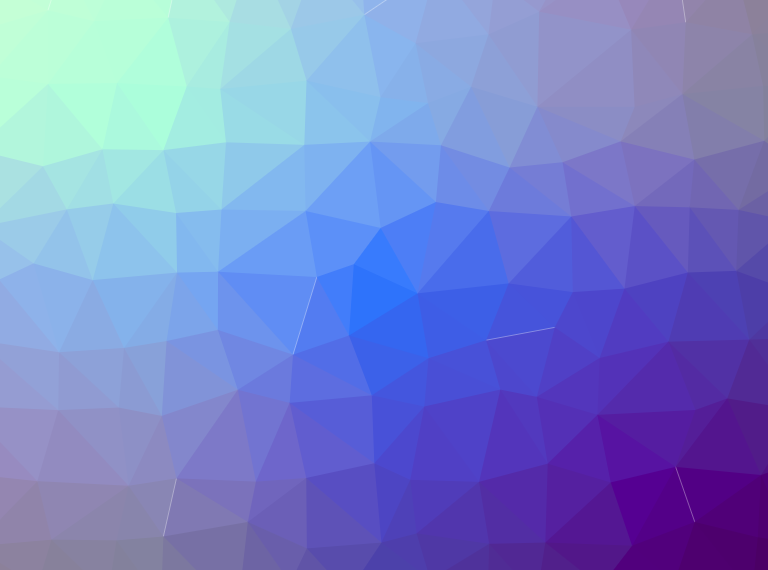
This background is drawn by a Shadertoy shader. Its source:

```glsl
// Low-poly backdrop: jittered triangles fading from mint through blue to deep purple.
#define ROWS 9.0
#define JITTER vec2(0.64, 0.54)
#define GRID_SHIFT vec2(0.25, 0.42)
#define SEAM_CHANCE 0.012
#define SEAM_WIDTH 0.0016
#define SEAM_ALPHA 0.35
#define MINT vec3(0.77, 1.0, 0.84)
#define AQUA vec3(0.67, 1.0, 0.86)
#define BLUE vec3(0.10, 0.45, 1.0)
#define VIOLET vec3(0.34, 0.0, 0.62)
#define PLUM vec3(0.29, 0.0, 0.38)

// Linear RGB to XYZ
const mat3 RGB_TO_XYZ = mat3(0.4124, 0.2126, 0.0193,
                             0.3576, 0.7152, 0.1192,
                             0.1805, 0.0722, 0.9505);

float hash(vec2 p) {
    return fract(sin(dot(p, vec2(127.1, 311.7))) * 43758.5453);
}

// Perceptual space: cube roots of XYZ mix like Lab
vec3 toPerceptual(vec3 rgb) {
    return pow(RGB_TO_XYZ * pow(rgb, vec3(2.2)), vec3(1.0 / 3.0));
}

vec3 toRgb(vec3 c) {
    vec3 linearRgb = inverse(RGB_TO_XYZ) * (c * c * c);
    return pow(clamp(linearRgb, 0.0, 1.0), vec3(1.0 / 2.2));
}

// One ramp serves both axes
vec3 ramp(float t) {
    vec3 c = mix(toPerceptual(MINT), toPerceptual(AQUA), clamp(t / 0.2, 0.0, 1.0));
    c = mix(c, toPerceptual(BLUE), clamp((t - 0.2) / 0.3, 0.0, 1.0));
    c = mix(c, toPerceptual(VIOLET), clamp((t - 0.5) / 0.32, 0.0, 1.0));
    return mix(c, toPerceptual(PLUM), clamp((t - 0.82) / 0.18, 0.0, 1.0));
}

vec3 gradient(vec2 uv) {
    return toRgb(0.5 * (ramp(uv.x) + ramp(1.0 - uv.y)));
}

// Jittered grid vertex
vec2 vertex(vec2 id) {
    vec2 offset = vec2(hash(id), hash(id + 37.3)) - 0.5;
    return id + offset * JITTER;
}

// Signed distance to an edge, positive on its left
float edgeDistance(vec2 p, vec2 a, vec2 b) {
    vec2 e = normalize(b - a);
    return dot(p - a, vec2(-e.y, e.x));
}

// Thin light gap along a few randomly chosen edges
float seam(float d, vec2 a, vec2 b, float pixel) {
    float chosen = step(hash(a + b), SEAM_CHANCE);
    float halfWidth = 0.5 * SEAM_WIDTH * ROWS;
    return chosen * clamp((halfWidth - abs(d)) / pixel + 0.5, 0.0, 1.0);
}

// Adds a flat facet: premultiplied colour and coverage
void addFacet(inout vec4 sum, vec2 p, vec2 a, vec2 b, vec2 c, float pixel) {
    vec3 d = vec3(edgeDistance(p, a, b), edgeDistance(p, b, c), edgeDistance(p, c, a));
    float coverage = clamp(min(d.x, min(d.y, d.z)) / pixel + 0.5, 0.0, 1.0);
    if (coverage <= 0.0) return;
    float aspect = iResolution.x / iResolution.y;
    vec2 center = ((a + b + c) / 3.0 - GRID_SHIFT) / (ROWS * vec2(aspect, 1.0));
    vec3 color = gradient(center);
    float gap = max(seam(d.x, a, b, pixel), max(seam(d.y, b, c, pixel), seam(d.z, c, a, pixel)));
    color = mix(color, vec3(1.0), gap * SEAM_ALPHA);
    sum += vec4(color, 1.0) * coverage;
}

void mainImage(out vec4 fragColor, in vec2 fragCoord) {
    vec2 p = fragCoord / iResolution.y * ROWS + GRID_SHIFT;
    float pixel = ROWS / iResolution.y;
    vec4 sum = vec4(0.0);

    // Neighbouring cells, each split along its shorter diagonal
    for (int j = -1; j <= 1; j++) {
        for (int i = -1; i <= 1; i++) {
            vec2 id = floor(p) + vec2(i, j);
            vec2 a = vertex(id);
            vec2 b = vertex(id + vec2(1, 0));
            vec2 c = vertex(id + vec2(1, 1));
            vec2 d = vertex(id + vec2(0, 1));
            if (distance(b, d) < distance(a, c)) {
                vec2 first = a;
                a = b; b = c; c = d; d = first;
            }
            addFacet(sum, p, a, b, c, pixel);
            addFacet(sum, p, a, c, d, pixel);
        }
    }
    fragColor = vec4(sum.rgb / max(sum.a, 0.001), 1.0);
}
```
